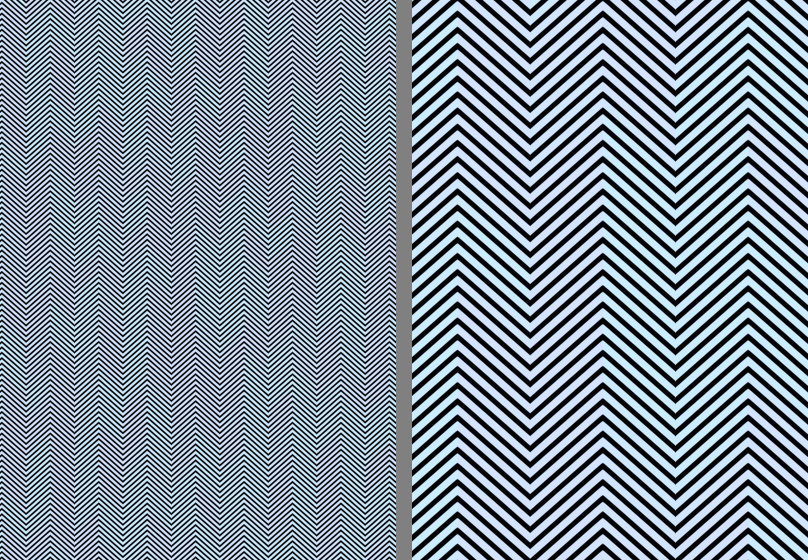
Left: the whole. Right: its middle third, enlarged.
This pattern is drawn by a WebGL 2 fragment shader. Its source:

```glsl
#version 300 es
precision highp float;

uniform vec2 u_resolution;
out vec4 fragColor;

// Layout, in units of the canvas height
const float ZIGZAG_PERIOD = 0.0865;
const float PEAK_X = 0.3493;
const float SLOPE = 0.88;
const float STRIPE_COUNT = 104.0;
const float INK_SHARE = 0.41;
const float EDGE_SOFTNESS = 0.75;

// Palette
const vec3 INK = vec3(0.012, 0.013, 0.02);
const vec3 ICE = vec3(0.80, 0.925, 1.0);
const vec3 LAVENDER = vec3(0.83, 0.895, 1.0);

float hash(vec2 p) {
    vec3 q = fract(p.xyx * vec3(0.1031, 0.1030, 0.0973));
    q += dot(q, q.yzx + 33.33);
    return fract((q.x + q.y) * q.z);
}

// Smooth noise running down one arm of the zigzag
float armNoise(float arm, float along) {
    float cell = floor(along);
    float blend = smoothstep(0.0, 1.0, fract(along));
    return mix(hash(vec2(arm, cell)), hash(vec2(arm, cell + 1.0)), blend);
}

// Distance to the nearest peak, with a slightly rounded tip
float foldAtPeak(float x, float period, float rounding) {
    float d = (fract(x / period + 0.5) - 0.5) * period;
    return sqrt(d * d + rounding * rounding);
}

// Signed distance to the nearest ink stripe, negative inside
float stripeDistance(float row, float count, float share, float slope) {
    float offset = abs(fract(row) - 0.5) - 0.5 * share;
    return offset / (count * sqrt(1.0 + slope * slope));
}

// Paper tint, constant across a stripe and drifting from stripe to stripe
vec3 paperTint(float arm, float stripe) {
    float n = armNoise(arm, stripe / 5.5 + 7.0 * hash(vec2(arm, 3.0)));
    return mix(ICE, LAVENDER, smoothstep(0.3, 0.7, n));
}

void main() {
    vec2 p = gl_FragCoord.xy / u_resolution.y;
    float pixel = 1.0 / u_resolution.y;
    float x = p.x - PEAK_X;

    // Chevron coordinate: whole numbers fall on the paper stripes
    float fold = foldAtPeak(x, ZIGZAG_PERIOD, 0.0004);
    float row = (p.y + SLOPE * fold) * STRIPE_COUNT;
    float arm = floor(2.0 * x / ZIGZAG_PERIOD) + 32.0;

    float d = stripeDistance(row, STRIPE_COUNT, INK_SHARE, SLOPE);
    float paper = smoothstep(-EDGE_SOFTNESS * pixel, EDGE_SOFTNESS * pixel, d);

    vec3 color = mix(INK, paperTint(arm, floor(row + 0.5)), paper);
    fragColor = vec4(color, 1.0);
}
```
